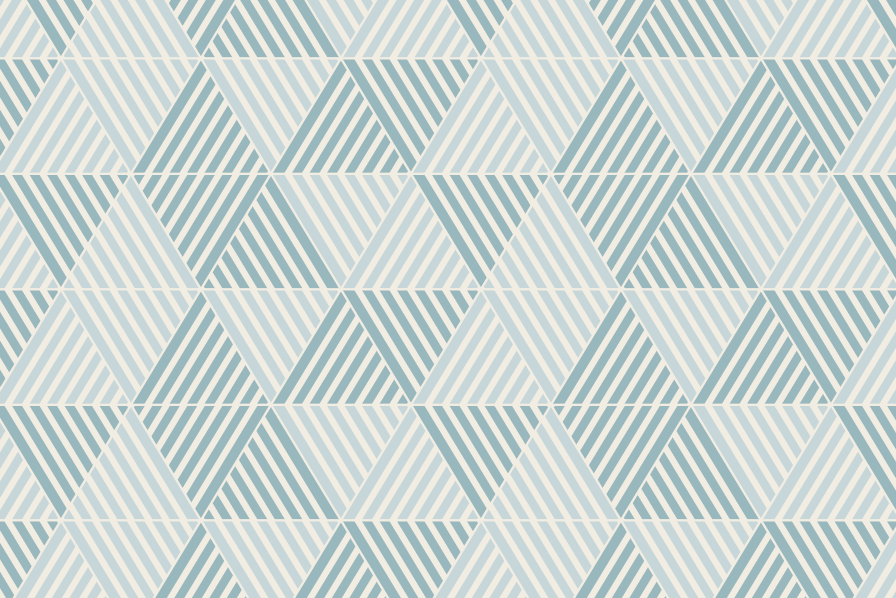
This pattern is drawn by a Shadertoy shader. Its source:

```glsl
// Striped triangles in two shades of blue-grey on cream, split by thin cream seams.
// A skewed grid numbers each triangle; two 12-bit masks give its shade and stripe lean
// in a tile three triangle pairs wide and two rows high.

const vec2 CELL = vec2(0.15625, 0.1289);     // triangle base and height, canvas width = 1
const vec2 FIRST_VERTEX = vec2(0.068, 0.0651); // measured from the top left
const float STRIPES = 8.0;                   // stripes per triangle
const float BAND_CENTRE = 0.455;             // within one stripe period
const float BAND_HALF = 0.285;
const float SEAM_HALF = 0.0013;
const int DARK_MASK = 0x678;
const int RISING_MASK = 0x86A;

const vec3 CREAM = vec3(0.95, 0.93, 0.89);
const vec3 PALE_BLUE = vec3(0.78, 0.84, 0.85);
const vec3 DEEP_BLUE = vec3(0.60, 0.72, 0.74);

bool flag(int mask, int index) {
    return ((mask >> index) & 1) == 1;
}

// Coverage of a shape from its signed distance, softened over one pixel
float coverage(float dist, float pixel) {
    return clamp(0.5 - dist / pixel, 0.0, 1.0);
}

// Distance to the nearest whole number
float gridDistance(float v) {
    return abs(fract(v + 0.5) - 0.5);
}

// Parallel bands; the one along the triangle's edge is filled out to the edge
float stripes(float across, float scale, float pixel) {
    float t = across * STRIPES;
    float d = t < BAND_CENTRE ? 0.0 : abs(fract(t) - BAND_CENTRE);
    return coverage((d - BAND_HALF) * scale / STRIPES, pixel);
}

void mainImage(out vec4 fragColor, in vec2 fragCoord) {
    float pixel = 1.0 / iResolution.x;
    vec2 fromTop = vec2(fragCoord.x, iResolution.y - fragCoord.y) * pixel;
    vec2 p = (fromTop - FIRST_VERTEX) / CELL;

    // Skewed coordinates, constant along falling and rising edges
    float oddRow = mod(floor(p.y), 2.0);
    float x = p.x - 0.5 * oddRow;
    float falling = x - 0.5 * fract(p.y);
    float rising = x + 0.5 * fract(p.y);

    // Triangle number within the tile
    float column = floor(rising);
    bool pointsUp = column > floor(falling);
    int index = int(oddRow) * 6 + int(mod(column, 3.0)) * 2 + int(pointsUp);

    // Stripes run parallel to one slanted side, counted inward from it
    bool leansRight = flag(RISING_MASK, index);
    float across = fract(leansRight ? rising : falling);
    if (pointsUp != leansRight) across = 1.0 - across;

    float slantScale = CELL.x * CELL.y / length(vec2(0.5 * CELL.x, CELL.y));
    vec3 ink = flag(DARK_MASK, index) ? DEEP_BLUE : PALE_BLUE;
    vec3 color = mix(CREAM, ink, stripes(across, slantScale, pixel));

    // Seams along all three edge directions
    float slantEdge = min(gridDistance(falling), gridDistance(rising)) * slantScale;
    float edge = min(slantEdge, gridDistance(p.y) * CELL.y);
    color = mix(color, CREAM, coverage(edge - SEAM_HALF, pixel));

    fragColor = vec4(color, 1.0);
}
```
